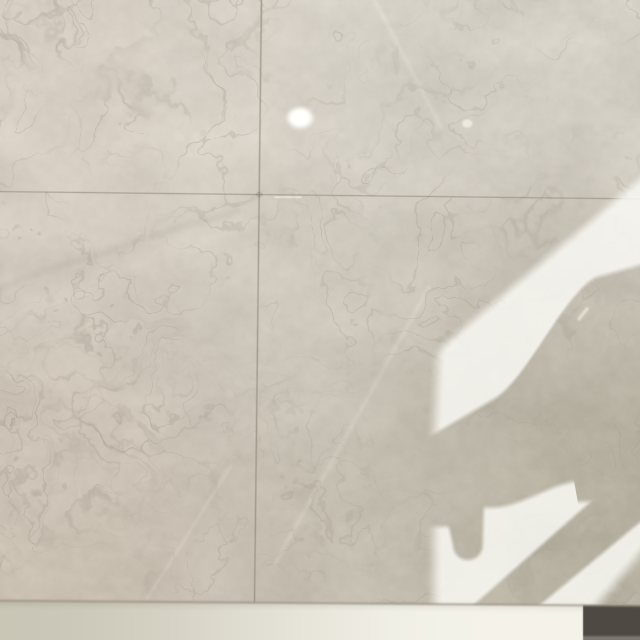
This texture is drawn by a WebGL 2 fragment shader. Its source:

```glsl
#version 300 es
precision highp float;
uniform vec2 u_resolution;
out vec4 fragColor;

const vec3 STONE_TOP = vec3(0.832, 0.812, 0.772);
const vec3 STONE_LOW = vec3(0.772, 0.747, 0.695);
const vec3 STONE_SHADE = vec3(0.715, 0.693, 0.632);
const vec3 VEIN = vec3(0.62, 0.59, 0.54);
const vec3 GROUT = vec3(0.57, 0.53, 0.47);
const vec3 SUNLIGHT = vec3(0.945, 0.940, 0.915);
const vec3 SKIRT_DIM = vec3(0.79, 0.775, 0.715);
const vec3 SKIRT_LIT = vec3(0.955, 0.95, 0.915);
const vec3 DARK_CORNER = vec3(0.31, 0.285, 0.265);
const vec2 CROSSING = vec2(0.405, 0.696);
const float GROUT_WIDTH = 0.0011;
const float MOTTLE = 0.075;
const float GRAIN = 0.035;

float hash(vec2 p) {
  vec3 q = fract(p.xyx * vec3(0.1031, 0.1030, 0.0973));
  q += dot(q, q.yzx + 33.33);
  return fract((q.x + q.y) * q.z);
}

float noise(vec2 p) {
  vec2 i = floor(p), f = fract(p);
  f = f * f * (3.0 - 2.0 * f);
  return mix(mix(hash(i), hash(i + vec2(1, 0)), f.x),
             mix(hash(i + vec2(0, 1)), hash(i + vec2(1, 1)), f.x), f.y);
}

float fbm(vec2 p) {
  float sum = 0.0, amp = 0.5;
  for (int i = 0; i < 5; i++) {
    sum += amp * noise(p);
    p = mat2(1.6, 1.2, -1.2, 1.6) * p + 7.3;
    amp *= 0.5;
  }
  return sum;
}

// Soft mask of the area below a curve
float below(float y, float edge, float soft) {
  return smoothstep(-soft, soft, edge - y);
}

float segment(vec2 p, vec2 a, vec2 b) {
  vec2 d = b - a;
  return length(p - a - d * clamp(dot(p - a, d) / dot(d, d), 0.0, 1.0));
}

float streak(vec2 p, vec2 a, vec2 b, float width) {
  float d = segment(p, a, b) / width;
  return exp(-d * d);
}

float glow(vec2 p, vec2 centre, float radius) {
  return 1.0 - smoothstep(0.55 * radius, 1.3 * radius, length((p - centre) * vec2(0.9, 1.1)));
}

vec3 stone(vec2 p) {
  vec3 col = mix(STONE_LOW, STONE_TOP, smoothstep(0.05, 0.95, p.y + 0.12 * (0.5 - p.x)));
  col = mix(col, STONE_SHADE, 0.85 * smoothstep(0.5, 0.9, p.x) * (1.0 - smoothstep(0.25, 0.75, p.y)));
  col += vec3(0.012, 0.0, -0.002) * (1.0 - smoothstep(0.1, 0.6, p.x));
  col += 0.018 * glow(p, vec2(0.33, 0.83), 0.1);

  // Cloudy mottling and fine grain
  float cloud = fbm(p * vec2(9.0, 14.0));
  col += MOTTLE * (cloud - 0.5) + GRAIN * (fbm(p * 75.0) - 0.5);

  // Broken hairline veins
  vec2 warp = vec2(fbm(p * 11.0 + 3.0), fbm(p * 11.0 + 19.0));
  for (int i = 0; i < 3; i++) {
    float k = float(i);
    float ridge = abs(noise(p * (13.0 + 9.0 * k) + 5.0 * warp + 17.0 * k) - 0.5);
    float patches = smoothstep(0.46, 0.7, fbm(p * 6.0 + 11.0 * k));
    patches += 0.45 * exp(-30.0 * dot(p - vec2(0.16, 0.36), p - vec2(0.16, 0.36)));
    col = mix(col, VEIN, 0.27 * patches * (1.0 - smoothstep(0.0, 0.07, ridge)));
  }

  // Long straight marks
  vec2 q = p + 0.012 * (warp - 0.5);
  col = mix(col, VEIN, 0.13 * streak(q, vec2(0.0, 0.555), vec2(0.37, 0.67), 0.007));
  col += 0.018 * streak(q, vec2(0.0, 0.5), vec2(0.39, 0.655), 0.02);
  col += 0.028 * streak(p, vec2(0.585, 1.0), vec2(0.69, 0.8), 0.004);
  col += 0.030 * streak(p, vec2(0.67, 0.55), vec2(0.43, 0.12), 0.004);
  col += 0.028 * streak(p, vec2(0.36, 0.27), vec2(0.23, 0.065), 0.003);
  return col;
}

float sunPatches(vec2 p) {
  float left = smoothstep(0.664, 0.692, p.x - 0.05 * max(p.y - 0.32, 0.0));
  // Upper window patch over a curved shadow
  float curve = 0.318 + 0.58 * (p.x - 0.671) + 0.098 * smoothstep(0.77, 0.93, p.x) - 0.3 * max(p.x - 0.93, 0.0);
  float upper = left * below(p.y, 0.453 + 0.845 * (p.x - 0.684), 0.014) * (1.0 - below(p.y, curve, 0.006));
  // Lower patch, cut by a hanging rounded shadow
  float top = 0.207 + 0.041 * smoothstep(0.77, 0.91, p.x) - 0.032 * smoothstep(0.896, 0.904, p.x);
  top = mix(0.177, top, step(0.735, p.x));
  float h = clamp((p.y - 0.148) / 0.062, 0.0, 1.0);
  float drop = segment(p, vec2(0.731, 0.148), vec2(0.725, 0.21)) - mix(0.022, 0.03, h);
  float lower = left * below(p.y, top, 0.006) * smoothstep(-0.004, 0.006, drop);
  lower *= 1.0 - below(p.y, 0.06 + 0.883 * (p.x - 0.746), 0.006);
  // Corner strip
  float strip = below(p.y, 0.0625 + 0.826 * (p.x - 0.853), 0.006);
  strip *= 1.0 - below(p.y, 0.06 + 1.18 * (p.x - 0.9375), 0.02);
  return max(upper, max(lower, strip));
}

void main() {
  vec2 p = gl_FragCoord.xy / u_resolution;
  float px = 1.0 / u_resolution.y;
  vec3 col = stone(p);

  // Tile joints
  float dx = abs(p.x - CROSSING.x - 0.0115 * (p.y - CROSSING.y));
  float dy = abs(p.y - CROSSING.y + 0.0115 * (p.x - CROSSING.x));
  float joint = 1.0 - smoothstep(GROUT_WIDTH - px, GROUT_WIDTH + px, min(dx, dy + 0.0003));
  col = mix(col, GROUT, 0.7 * joint + 0.3 * glow(p, CROSSING, 0.005));
  col += 0.1 * streak(p, vec2(0.43, 0.692), vec2(0.47, 0.692), 0.0015);

  // Sunlight and reflected lamps
  float sun = sunPatches(p);
  col = mix(col, SUNLIGHT + 0.15 * (col - STONE_SHADE), 0.96 * sun);
  col += 0.12 * streak(p, vec2(0.905, 0.502), vec2(0.917, 0.517), 0.003);
  col = mix(col, vec3(1.0, 1.0, 0.985), glow(p, vec2(0.469, 0.816), 0.0185));
  col = mix(col, vec3(0.95, 0.94, 0.91), 0.8 * glow(p, vec2(0.73, 0.807), 0.0075));

  // Lower border, skirting and dark corner
  float rim = 0.0615 - 0.008 * p.x;
  vec3 skirt = mix(SKIRT_DIM, SKIRT_LIT, smoothstep(0.0, 0.75, p.x));
  skirt -= 0.05 * smoothstep(rim - 0.015, rim, p.y);
  vec3 corner = DARK_CORNER + 0.18 * (1.0 - smoothstep(0.003, 0.009, p.y));
  skirt = mix(skirt, corner, smoothstep(0.911 - px, 0.911 + px, p.x));
  col = mix(col, skirt, below(p.y, rim, 0.001 + px));
  col = mix(col, GROUT, 0.5 * exp(-pow((p.y - rim) / 0.0025, 2.0)));
  fragColor = vec4(clamp(col, 0.0, 1.0), 1.0);
}
```
